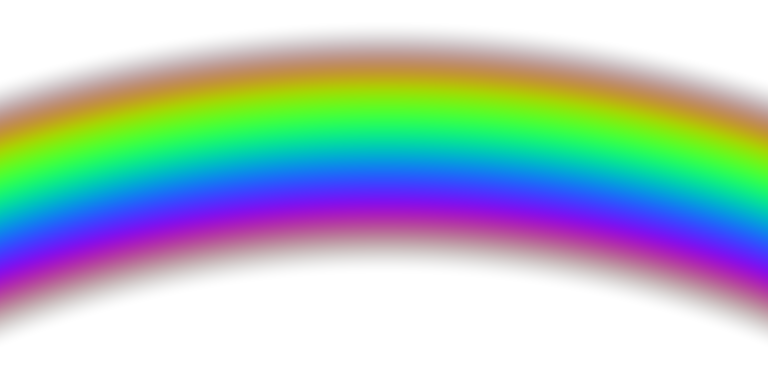
Reproduce this background procedurally as a Shadertoy shader.

```glsl
// Soft rainbow arc with smoky rims across a white background.

const float TAU = 6.2831853;

// Cyclic spectrum: green above, blue below, red lowest at the middle of the band.
vec3 spectrum(float turn) {
    return 0.5 + 0.5 * cos(TAU * (turn + vec3(0.5, -1.0 / 6.0, 1.0 / 6.0)));
}

void mainImage(out vec4 fragColor, in vec2 fragCoord) {
    // Canvas heights, with x measured from the vertical midline.
    vec2 p = (fragCoord - vec2(0.5 * iResolution.x, 0.0)) / iResolution.y;

    // Signed height above the centreline of a wide circular arc.
    float radius = 3.0;
    float height = length(p - vec2(0.0, 0.609 - radius)) - radius;

    // Opacity fades at the outer and inner rims.
    float opacity = (1.0 - smoothstep(0.151, 0.339, height))
                  * smoothstep(-0.326, -0.125, height);

    // Darken the fading colour before laying it over white, for grey rims.
    vec3 bandColor = spectrum(height / 0.534) * opacity;
    fragColor = vec4(mix(vec3(1.0), bandColor, opacity), 1.0);
}
```
